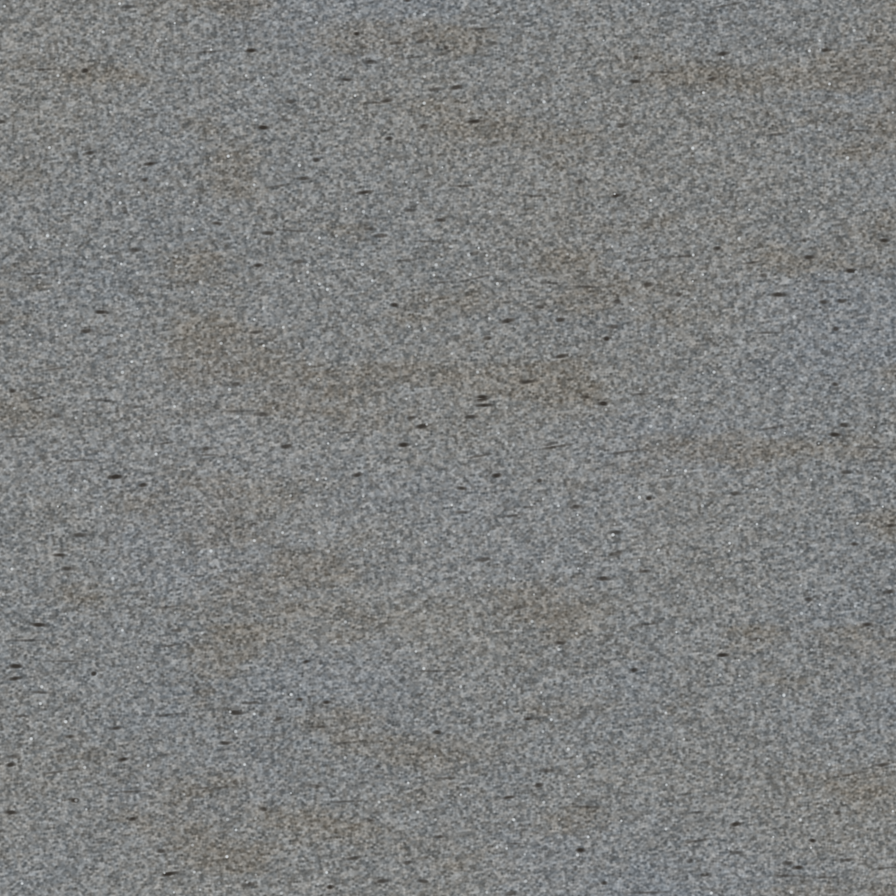
Write a Shadertoy shader that draws this texture.

```glsl
// Fine-grained grey stone slab: dense sandy grain over very faint blue and brown
// drifts, with short dark pits lying almost level and tiny bright crystals.
// Layered value noise makes the grain; jittered grids scatter pits and crystals.

#define STONE vec3(0.494, 0.502, 0.502)
#define RUST vec3(0.470, 0.452, 0.420)
#define PIT_COLOR vec3(0.19, 0.175, 0.16)
#define CRYSTAL_COLOR vec3(0.84, 0.86, 0.87)
#define GRAIN_CONTRAST 0.36
#define GRAIN_SCALE vec2(270.0, 370.0)
#define PIT_GRID vec2(26.0, 40.0)
#define PIT_SHARE 0.23
#define CRYSTAL_GRID 100.0
#define CRYSTAL_SHARE 0.09
#define TILT 0.13

// Four random values in 0..1 for an integer cell
vec4 hash4(vec2 cell, uint seed) {
    uvec4 h = uvec4(ivec4(cell.xyxy)) * uvec4(1597u, 3571u, 2609u, 4517u);
    uint n = h.x ^ (h.y * 6971u) ^ (seed * 7919u);
    n = (n ^ (n >> 16u)) * 73244475u;
    uvec4 v = n * uvec4(1u, 3u, 5u, 7u) + uvec4(11u, 23u, 37u, 53u);
    v = (v ^ (v >> 16u)) * 73244475u;
    v = (v ^ (v >> 15u)) * 73244475u;
    v ^= v >> 16u;
    return vec4(v & 65535u) / 65535.0;
}

float valueNoise(vec2 p, uint seed) {
    vec2 cell = floor(p), f = fract(p);
    f = f * f * (3.0 - 2.0 * f);
    float low = mix(hash4(cell, seed).x, hash4(cell + vec2(1, 0), seed).x, f.x);
    float high = mix(hash4(cell + vec2(0, 1), seed).x, hash4(cell + vec2(1, 1), seed).x, f.x);
    return mix(low, high, f.y);
}

float fbm(vec2 p, uint seed) {
    float sum = 0.0, weight = 0.533;
    for (uint i = 0u; i < 4u; i++) {
        sum += weight * valueNoise(p, seed + i);
        p = p * 2.03 + 17.3;
        weight *= 0.5;
    }
    return sum;
}

vec2 rotate(vec2 p, float angle) {
    float c = cos(angle), s = sin(angle);
    return vec2(c * p.x + s * p.y, c * p.y - s * p.x);
}

// Dark dashes: blunt pits and some longer, fainter scratches
float pitMask(vec2 p, float pixel) {
    float mask = 0.0;
    vec2 home = floor(p * PIT_GRID);
    for (int y = -1; y <= 1; y++)
    for (int x = -1; x <= 1; x++) {
        vec2 cell = home + vec2(x, y);
        vec4 place = hash4(cell, 31u), form = hash4(cell, 32u);
        float cluster = smoothstep(0.3, 0.7, valueNoise(cell * vec2(0.25, 0.3), 33u));
        if (place.z > PIT_SHARE * (0.3 + 1.4 * cluster)) continue;
        vec2 d = rotate(p - (cell + place.xy) / PIT_GRID, TILT * (2.0 * form.z - 0.4));
        float scratch = step(0.72, form.x);
        vec2 radius = mix(vec2(0.0025 + 0.005 * form.y, 0.0015 + 0.0009 * form.w),
                          vec2(0.007 + 0.008 * form.y, 0.0011), scratch);
        float edge = (length(d / radius) - 1.0) * radius.y;
        float soft = max(pixel, 0.0015);
        float cover = 1.0 - smoothstep(-soft, soft, edge);
        mask = max(mask, cover * mix(0.45 + 0.5 * place.w, 0.5, scratch));
    }
    return mask;
}

// Tiny bright points, each kept inside its own cell
float crystalMask(vec2 p, float pixel) {
    vec2 cell = floor(p * CRYSTAL_GRID);
    vec4 place = hash4(cell, 51u), form = hash4(cell, 52u);
    vec2 d = p - (cell + 0.3 + 0.4 * place.xy) / CRYSTAL_GRID;
    float radius = 0.001 + 0.0008 * form.x;
    float soft = max(pixel * 0.6, 0.0012);
    float cover = 1.0 - smoothstep(-soft, soft, length(d) - radius);
    return cover * step(place.z, CRYSTAL_SHARE) * (0.2 + 0.7 * form.y * form.y);
}

void mainImage(out vec4 fragColor, in vec2 fragCoord) {
    vec2 p = fragCoord / iResolution.y;
    float pixel = 1.0 / iResolution.y;
    vec2 level = rotate(p, TILT) + 3.0;

    // Broad drifts of tone, rust stains and pale blue haze
    float drift = fbm(p * vec2(4.0, 9.0) + 5.0, 1u) - 0.5;
    float rust = smoothstep(0.54, 0.8, fbm(p * vec2(8.0, 24.0) + 9.0, 6u));
    float haze = smoothstep(0.5, 0.8, fbm(p * vec2(5.0, 8.0) + 21.0, 11u));
    vec3 color = STONE + drift * vec3(-0.035, -0.012, 0.022);
    color = mix(color, RUST, 0.6 * rust);
    color += haze * vec3(0.004, 0.008, 0.016);

    // Sandy grain with a trace of warm and cool tint
    float coarse = valueNoise(level * GRAIN_SCALE, 20u) - 0.5;
    float fine = valueNoise(rotate(level, 0.6) * GRAIN_SCALE.y * 1.1, 21u) - 0.5;
    float tint = valueNoise(level * GRAIN_SCALE * 0.7, 23u) - 0.5;
    color += GRAIN_CONTRAST * (0.62 * coarse + 0.42 * fine);
    color += tint * vec3(0.018, 0.0, -0.018);

    // Pits and crystals
    color = mix(color, PIT_COLOR, pitMask(p, pixel));
    color = mix(color, CRYSTAL_COLOR, crystalMask(p, pixel));
    fragColor = vec4(clamp(color, 0.0, 1.0), 1.0);
}
```
